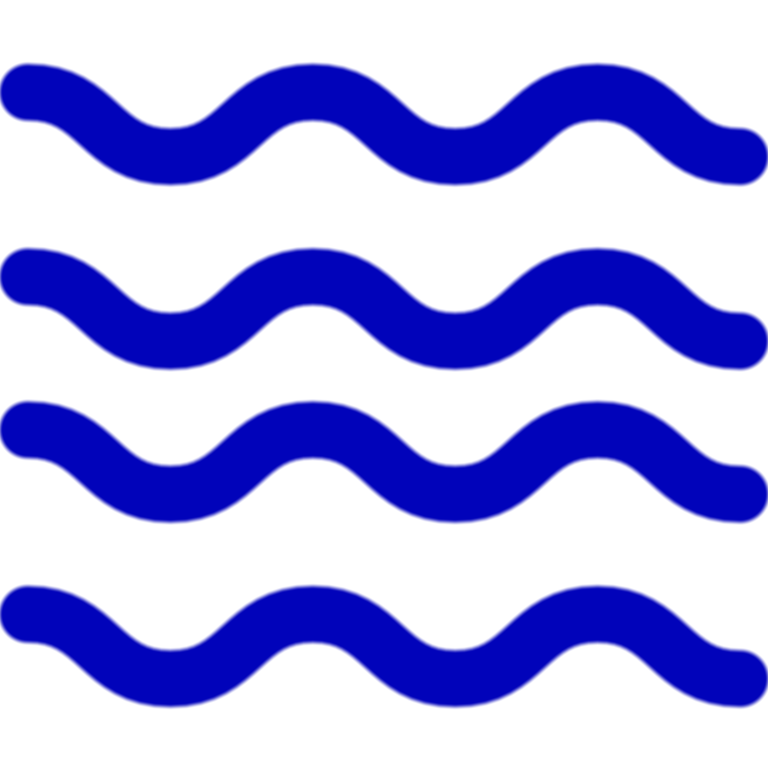
A WebGL 1 fragment shader for this pattern:

```glsl
precision highp float;

uniform vec2 u_resolution;

// Smooth S-curve from (0, 1) down to (1, 0), with level ends
vec2 sCurve(float t) {
  return vec2(1.5 * t * (1.0 - t) + t * t * t, 1.0 - t * t * (3.0 - 2.0 * t));
}

float segmentDistance(vec2 p, vec2 a, vec2 b) {
  vec2 ab = b - a;
  return length(p - a - ab * clamp(dot(p - a, ab) / dot(ab, ab), 0.0, 1.0));
}

// Distance to a wave of five half periods, starting at a crest at the origin
float waveDistance(vec2 p) {
  vec2 halfWave = vec2(0.1854, 0.0838);

  // Mirror every other half period; the outer ones stay open for the caps
  float cell = clamp(floor(p.x / halfWave.x), 0.0, 4.0);
  p.x -= cell * halfWave.x;
  if (mod(cell, 2.0) > 0.5) p.x = halfWave.x - p.x;

  float d = 10.0;
  vec2 a = sCurve(0.0) * halfWave;
  for (int i = 1; i <= 16; i++) {
    vec2 b = sCurve(float(i) / 16.0) * halfWave;
    d = min(d, segmentDistance(p, a, b));
    a = b;
  }
  return d;
}

void main() {
  vec2 uv = gl_FragCoord.xy / u_resolution;

  // Four waves, stacked as two pairs
  float d = 10.0;
  for (int i = 0; i < 4; i++) {
    float row = float(i);
    float pair = floor(row / 2.0);
    float troughY = 0.1163 + 0.4395 * pair + 0.2402 * (row - 2.0 * pair);
    d = min(d, waveDistance(uv - vec2(0.0365, troughY)));
  }

  // Round-capped stroke with a soft edge
  float softness = max(0.0042, 0.75 / min(u_resolution.x, u_resolution.y));
  float ink = 1.0 - smoothstep(-softness, softness, d - 0.0367);
  gl_FragColor = vec4(mix(vec3(1.0), vec3(0.005, 0.01, 0.73), ink), 1.0);
}
```
